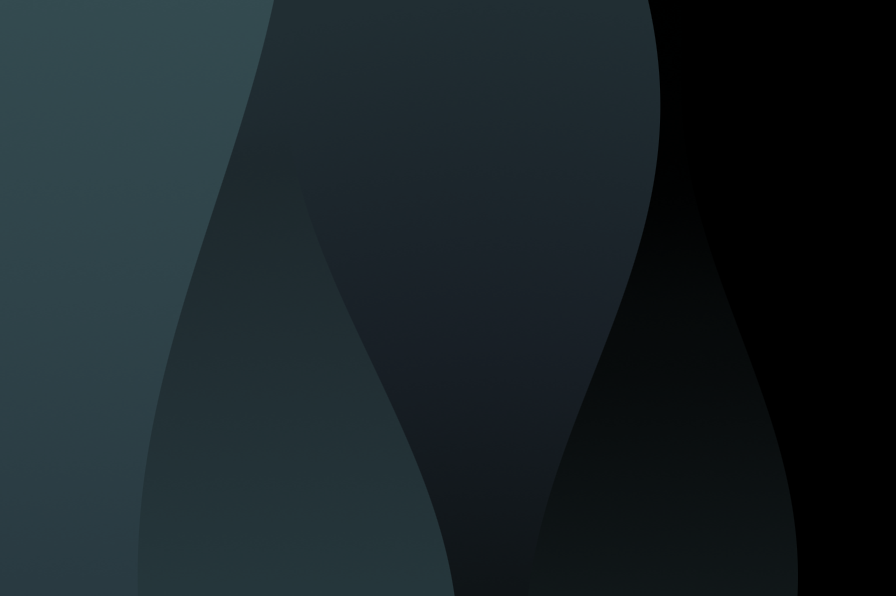
A WebGL 2 fragment shader for this background:

```glsl
#version 300 es
precision highp float;
// Dark teal background of overlapping, wavy vertical sheets.
// Each sheet ends at a sine-shaped edge and carries its own soft vertical
// gradient; the sheets are layered from the black right side to the left.

uniform vec2 u_resolution;
out vec4 fragColor;

#define PI 3.14159265
#define ARCH_BEND 0.9    // how strongly the central gradient bows upward
#define FADE_START 0.68  // height where the lower fold begins to vanish
#define FADE_END 0.80    // height where the lower fold is gone
#define GRAIN 0.003      // dither that hides gradient banding

// Horizontal position of a sine edge at height y.
float waveEdge(float y, float center, float swing, float middle, float halfPeriod) {
    return center + swing * sin(PI * (y - middle) / halfPeriod);
}

// Smooth coverage of everything left of an edge.
float leftOf(float edge, float x) {
    float d = edge - x;
    return clamp(d / fwidth(d) + 0.5, 0.0, 1.0);
}

// Vertical gradient through three colours, with the middle one at height m.
vec3 gradient(vec3 low, vec3 mid, vec3 high, float m, float y) {
    vec3 lower = mix(low, mid, clamp(y / m, 0.0, 1.0));
    return mix(lower, high, clamp((y - m) / (1.0 - m), 0.0, 1.0));
}

float hash(vec2 p) {
    return fract(sin(dot(p, vec2(12.99, 78.23))) * 43758.5);
}

void main() {
    vec2 uv = gl_FragCoord.xy / u_resolution;
    float x = uv.x;
    float y = uv.y;

    // Edges of the sheets
    float lightEdge = waveEdge(y, 0.2402, 0.0866, 0.658, 1.25);
    float foldEdge = waveEdge(y, 0.4141, -0.0977, 0.3945, 0.977);
    float centerEdge = waveEdge(y, 0.6615, 0.0755, 0.369, 0.908);
    float shadowEdge = waveEdge(min(y, 0.853), 0.8255, -0.0651, 0.443, 0.82);

    // Gradients of the sheets
    vec3 shadow = gradient(vec3(0.064, 0.090, 0.097), vec3(0.030, 0.043, 0.046),
                           vec3(0.000, 0.006, 0.006), 0.37, y);
    shadow *= 1.0 - 0.8 * smoothstep(0.45, 0.75, y);
    float archY = y + ARCH_BEND * (x - 0.55) * (x - 0.55);
    vec3 center = gradient(vec3(0.058, 0.078, 0.088), vec3(0.094, 0.122, 0.148),
                           vec3(0.129, 0.180, 0.200), 0.42, archY);
    vec3 fold = gradient(vec3(0.146, 0.213, 0.232), vec3(0.130, 0.181, 0.200),
                         vec3(0.100, 0.136, 0.150), 0.41, y);
    vec3 light = gradient(vec3(0.160, 0.226, 0.254), vec3(0.184, 0.262, 0.286),
                          vec3(0.202, 0.292, 0.312), 0.5, y);

    // Layers from right to left
    vec3 color = mix(vec3(0.0), shadow, leftOf(shadowEdge, x));
    color = mix(color, center, leftOf(centerEdge, x));
    float foldFade = 1.0 - smoothstep(FADE_START, FADE_END, y);
    color = mix(color, fold, leftOf(foldEdge, x) * foldFade);
    color = mix(color, light, leftOf(lightEdge, x));

    color += GRAIN * (hash(floor(uv * 512.0)) - 0.5);
    fragColor = vec4(max(color, 0.0), 1.0);
}
```
